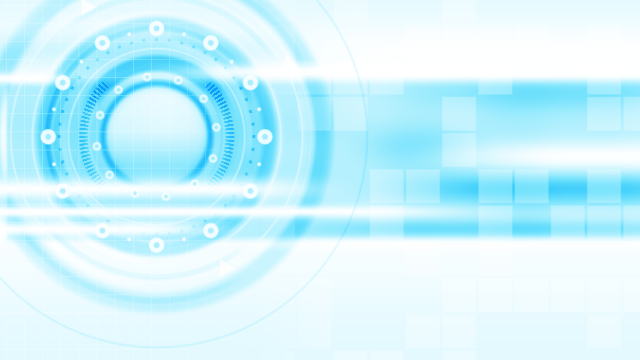
This background is drawn by a Shadertoy shader. Its source:

```glsl
// Pale cyan technology backdrop: a ringed dial, horizontal light streaks and scattered tiles.
#define DIAL_CENTER vec2(0.435, 0.620)
#define DOT_ORBIT 0.301
#define INNER_ORBIT 0.168
#define TILE_SIZE 0.1006
#define TILE_ORIGIN vec2(0.018, 0.030)
#define TILE_DENSITY 0.38
#define TICK_COUNT 120.0
#define ARC_COUNT 15

const float TAU = 6.2831853;

float hash(vec2 cell) {
    return fract(sin(dot(cell, vec2(127.1, 311.7))) * 4375.85);
}

// Filled span around zero with a chosen edge softness.
float span(float d, float halfWidth, float soft) {
    return 1.0 - smoothstep(halfWidth - soft, halfWidth + soft, abs(d));
}

// Horizontal smear: Gaussian in height, faded at both ends.
float streak(vec2 p, float y, float height, float left, float right, float fade) {
    float v = (p.y - y) / height;
    float ends = smoothstep(left - fade, left + fade, p.x)
               * (1.0 - smoothstep(right - fade, right + fade, p.x));
    return exp(-v * v) * ends;
}

// Point relative to the nearest of n beads on a circle.
vec2 bead(float r, float angle, float n, float phase, float orbit) {
    float sector = TAU / n;
    float a = mod(angle - phase + 0.5 * sector, sector) - 0.5 * sector;
    return r * vec2(cos(a), sin(a)) - vec2(orbit, 0.0);
}

float triangle(vec2 p, float size, float turn, float px) {
    p = mat2(cos(turn), -sin(turn), sin(turn), cos(turn)) * p;
    float d = max(abs(p.x) * 0.866 + p.y * 0.5, -p.y) - size;
    return 1.0 - smoothstep(-px, px, d);
}

// Ink 0 is white, ink 1 is deep azure.
vec3 inkColor(float ink) {
    return vec3(1.0 - ink, 1.0 - 0.2 * ink - 0.27 * pow(ink, 6.0), 1.0 - 0.02 * ink);
}

float backdropInk(vec2 p) {
    float ink = mix(0.11, 0.03, smoothstep(0.02, 0.34, p.y));
    ink += 0.07 * smoothstep(0.88, 1.0, p.y);
    float band = smoothstep(0.32, 0.35, p.y) * (1.0 - smoothstep(0.755, 0.795, p.y));
    float waves = sin(p.x * 9.0 + 1.0) + sin(p.x * 23.0) * 0.5 + sin(p.y * 41.0) * 0.5;
    ink += band * smoothstep(0.01, 0.025, p.x) * (0.25 + 0.03 * waves);
    ink += 0.28 * streak(p, 0.74, 0.050, 1.20, 1.95, 0.35);
    ink += 0.25 * streak(p, 0.59, 0.060, 1.02, 1.30, 0.12);
    ink += 0.45 * streak(p, 0.475, 0.045, 1.15, 1.95, 0.22);
    ink += 0.30 * streak(p, 0.365, 0.025, 0.95, 1.95, 0.20);
    return ink + 0.14 * streak(p, 0.86, 0.050, -0.2, 0.75, 0.20);
}

float dialInk(vec2 p, float r, float angle, float px) {
    float core = 1.0 - smoothstep(0.135, 0.150, r);
    float ink = 0.22 * span(r - 0.23, 0.09, 0.03);
    ink += 0.40 * span(r - 0.148, 0.009, 0.008);
    ink += 0.30 * span(r - 0.462, 0.026, 0.014);
    ink += 0.22 * span(r - 0.315, 0.018, 0.010);
    ink += 0.40 * span(r - 0.205, 0.022, 0.008) * smoothstep(0.2, 0.9, sin(angle));
    ink += core * (0.36 * (1.0 - smoothstep(0.52, 0.66, p.y)) - 0.14);
    // Broken translucent arcs.
    for (int i = 0; i < ARC_COUNT; i++) {
        float k = float(i);
        float seed = hash(vec2(k, 3.0));
        float gate = smoothstep(-0.2, 0.3, sin(angle * (1.0 + mod(k, 3.0)) + seed * TAU));
        ink += (seed - 0.4) * 0.30 * gate * span(r - 0.17 - 0.022 * k, 0.008, 0.004);
    }
    // Tick scale on both flanks and a sparse dashed circle.
    float ticks = smoothstep(0.35, 0.55, abs(fract(angle / TAU * TICK_COUNT) * 2.0 - 1.0));
    ink += 0.30 * ticks * span(r - 0.204, 0.012, px) * smoothstep(0.65, 0.75, abs(cos(angle)));
    float dashes = smoothstep(0.72, 0.80, abs(fract(angle / TAU * 48.0) * 2.0 - 1.0));
    return ink + 0.30 * dashes * span(r - 0.270, 0.004, px);
}

float whiteStreaks(vec2 p) {
    float glow = streak(p, 0.800, 0.021, 0.55, 2.1, 0.20);
    glow += 0.9 * streak(p, 0.850, 0.045, 0.95, 2.1, 0.25);
    glow += streak(p, 0.782, 0.016, -0.3, 0.16, 0.05);
    glow += streak(p, 0.565, 0.042, 1.32, 2.1, 0.26);
    glow += streak(p, 0.475, 0.030, -0.4, 0.83, 0.20);
    glow += streak(p, 0.412, 0.017, -0.4, 1.20, 0.28);
    glow += streak(p, 0.363, 0.026, -0.4, 0.58, 0.20);
    return clamp(glow + 0.8 * streak(p, 0.322, 0.018, 0.75, 2.1, 0.20), 0.0, 1.0);
}

void mainImage(out vec4 fragColor, in vec2 fragCoord) {
    float px = 1.0 / iResolution.y;
    vec2 p = fragCoord * px;
    vec2 d = p - DIAL_CENTER;
    float r = length(d), angle = atan(d.y, d.x);
    float lit = mix(0.55, 1.0, smoothstep(0.27, 0.38, p.y) * (1.0 - smoothstep(0.80, 0.92, p.y)));
    float ink = backdropInk(p) + lit * dialInk(p, r, angle, px);

    // Scattered tiles, then a fine mesh on the left.
    vec2 tile = (p - TILE_ORIGIN) / TILE_SIZE;
    vec2 q = abs(fract(tile) - 0.5);
    float square = span(max(q.x, q.y), 0.465, px / TILE_SIZE);
    float chosen = step(1.0 - TILE_DENSITY, hash(floor(tile))) * smoothstep(0.65, 1.0, p.x);
    ink *= 1.0 - 0.30 * square * chosen;
    vec2 mesh = abs(fract(tile * 2.0) - 0.5);
    float lines = smoothstep(0.455, 0.49, max(mesh.x, mesh.y));
    ink *= 1.0 - 0.22 * lines * (1.0 - smoothstep(0.35, 0.75, p.x));

    // Fine circles, beads and pointers over the streaks.
    ink *= 1.0 - 0.97 * whiteStreaks(p);
    float fine = span(r - 0.245, px, px) + span(r - 0.345, px, px) + span(r - 0.405, px, px);
    ink = mix(ink, 0.03, 0.45 * min(fine, 1.0));
    ink += 0.10 * span(r - 0.585, px, px);
    float big = length(bead(r, angle, 12.0, 0.0, DOT_ORBIT));
    float tiny = length(bead(r, angle, 12.0, TAU / 24.0, 0.295));
    float small = length(bead(r, angle, 12.0, 0.157, INNER_ORBIT));
    ink = mix(ink, 0.02, 0.92 * max(span(big, 0.021, px), span(tiny, 0.005, px)));
    ink = mix(ink, 0.02, 0.75 * span(small, 0.012, px));
    ink += 0.28 * span(big, 0.008, px) + 0.25 * span(small, 0.005, px);
    float pointers = triangle(p - vec2(0.625, 0.255), 0.014, 0.5, px)
        + triangle(p - vec2(0.80, 0.82), 0.014, 0.2, px) + triangle(p - vec2(0.24, 0.98), 0.014, 2.6, px);
    ink = mix(ink, 0.0, 0.8 * min(pointers, 1.0));
    fragColor = vec4(inkColor(clamp(ink, 0.0, 0.95)), 1.0);
}
```
